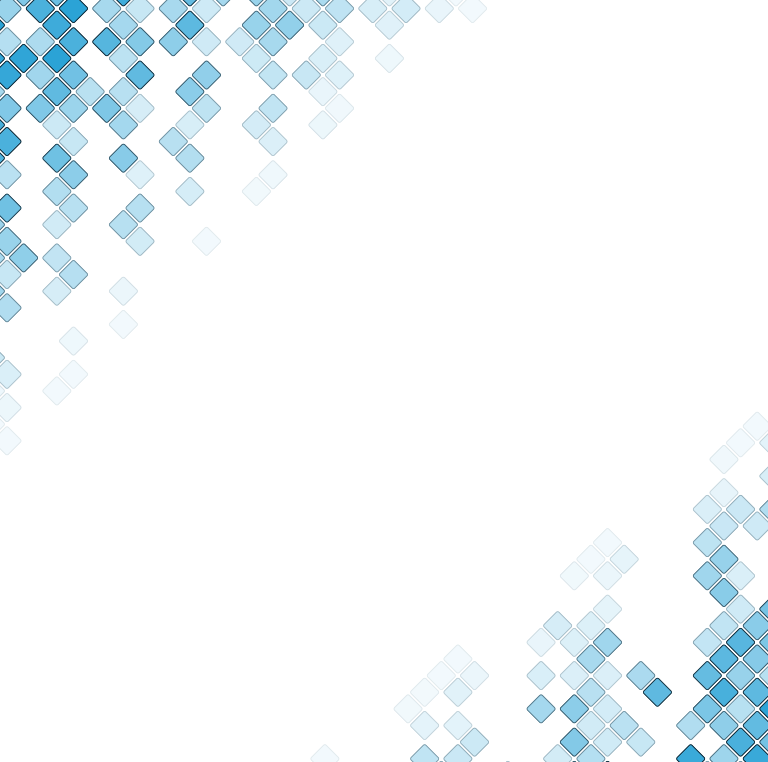
Write a WebGL 1 fragment shader that draws this background.

```glsl
precision highp float;
// Rounded blue diamonds scattered over white from two opposite corners.
// A diagonal lattice gives the cells; a falloff from each corner, a column
// wave and a cell hash decide which cells show and how deep their tint is.

uniform vec2 u_resolution;

#define PITCH 0.02165        // half diagonal step of the lattice, canvas widths
#define HALF_SIDE 0.468      // tile half side, in lattice cells
#define ROUNDING 0.11        // tile corner radius, in lattice cells
#define OUTLINE 0.046        // outline width, in lattice cells
#define TOP_REACH vec2(27.0, 25.0)
#define LOW_REACH vec2(26.0, 20.5)
#define WAVE_GAIN 0.42       // strength of the column clustering
#define FADE 0.35            // thinning away from the corners
#define DEEP_BLUE vec3(0.17, 0.64, 0.84)
#define INK vec3(0.06, 0.15, 0.20)

const float TAU = 6.28318;

float hash(vec2 p) {
  vec3 q = fract(vec3(p.xyx) * 0.1031);
  q += dot(q, q.yzx + 33.33);
  return fract((q.x + q.y) * q.z);
}

float roundedBox(vec2 p, float halfSide, float radius) {
  vec2 q = abs(p) - halfSide + radius;
  return length(max(q, 0.0)) + min(max(q.x, q.y), 0.0) - radius;
}

void main() {
  // Canvas coordinates measured down from the top left corner
  vec2 size = vec2(1.0, u_resolution.y / u_resolution.x);
  vec2 p = gl_FragCoord.xy / u_resolution.x;
  p.y = size.y - p.y;
  bool lower = p.x + p.y / size.y > 1.0;

  // Diagonal lattice: grid holds column and row of the nearest tile
  vec2 origin = lower ? vec2(0.0117, 0.0137) : vec2(0.0091, 0.0111);
  vec2 g = (p - origin) / PITCH;
  vec2 diagonal = 0.5 * vec2(g.x + g.y, g.x - g.y);
  vec2 cell = floor(diagonal + 0.5);
  vec2 local = diagonal - cell;
  vec2 grid = vec2(cell.x + cell.y, cell.x - cell.y);

  // Distance from the owning corner and chance of a tile
  float reach, chance;
  if (lower) {
    vec2 corner = (size - origin) / PITCH;
    vec2 away = abs(corner - grid) / LOW_REACH;
    reach = away.x + away.y;
    float wave = cos(TAU * (grid.x - corner.x + 2.15) / 8.6);
    chance = 0.7 + WAVE_GAIN * wave - FADE * reach;
  } else {
    vec2 away = abs(grid) / TOP_REACH;
    reach = away.x + away.y;
    float wave = cos(TAU * (grid.x + 0.5) / 4.0);
    chance = 0.62 + WAVE_GAIN * wave - FADE * reach;
    chance += 0.5 * exp(-0.4 * abs(grid.y));
  }
  float present = step(hash(grid + 71.0), chance) * step(reach, 1.04);

  // Tint fades with distance and varies from tile to tile
  float tone = pow(max(1.0 - reach, 0.0), 0.85);
  tone *= mix(0.25, 1.2, hash(grid + 193.0));
  tone = clamp(tone + 0.06, 0.0, 1.0);

  // Tile body and outline, smoothed over one pixel
  float pixel = 0.7071 / (u_resolution.x * PITCH);
  float dist = roundedBox(local, HALF_SIDE, ROUNDING);
  float body = 1.0 - smoothstep(-0.5 * pixel, 0.5 * pixel, dist);
  float rim = smoothstep(-0.5 * pixel, 0.5 * pixel, dist + OUTLINE);
  vec3 fill = mix(vec3(1.0), DEEP_BLUE, tone);
  vec3 edge = mix(fill, INK, min(tone * 1.1, 0.9));
  vec3 tile = mix(fill, edge, rim);

  gl_FragColor = vec4(mix(vec3(1.0), tile, body * present), 1.0);
}
```
